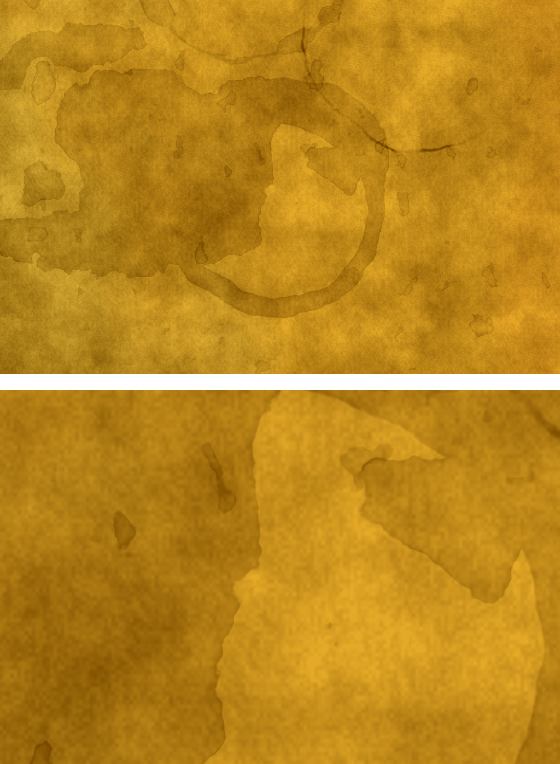
Top: the whole. Bottom: its middle third, enlarged.
This texture is drawn by a WebGL 1 fragment shader. Its source:

```glsl
precision highp float;
// Old ochre paper with a spreading coffee stain, cup rings and ragged drips.
uniform vec2 u_resolution;

float hash(vec2 p) {
  return fract(sin(dot(p, vec2(127.1, 311.7))) * 43758.5453);
}

float noise(vec2 p) {
  vec2 i = floor(p), f = fract(p);
  f = f * f * (3.0 - 2.0 * f);
  return mix(mix(hash(i), hash(i + vec2(1.0, 0.0)), f.x),
             mix(hash(i + vec2(0.0, 1.0)), hash(i + 1.0), f.x), f.y);
}

float fbm(vec2 p) {
  float sum = 0.0, amp = 0.5;
  for (int i = 0; i < 6; i++) {
    sum += amp * noise(p);
    p = mat2(1.6, 1.2, -1.2, 1.6) * p + 3.7;
    amp *= 0.5;
  }
  return sum;
}

float ellipse(vec2 p, vec2 r) {
  return (length(p / r) - 1.0) * min(r.x, r.y);
}

float roundBox(vec2 p, vec2 halfSize, float r) {
  vec2 d = abs(p) - halfSize + r;
  return length(max(d, 0.0)) + min(max(d.x, d.y), 0.0) - r;
}

float ring(vec2 p, float radius, float halfWidth) {
  return abs(length(p) - radius) - halfWidth;
}

// Darkening of a dried stain: flat fill, soft inner shade and a thin rim.
float stain(float d, float fill, float rim) {
  float inside = smoothstep(0.002, -0.002, d);
  float depth = min(d, 0.0);
  return inside * (fill + 0.08 * exp(depth / 0.04) + rim * exp(depth / 0.004));
}

// Small drips, at most one in each cell of a jittered grid.
float drips(vec2 p, float cell, float seed) {
  vec2 id = floor(p / cell);
  vec2 jitter = vec2(hash(id + seed), hash(id + seed + 5.3)) - 0.5;
  vec2 local = p - (id + 0.5 + 0.4 * jitter) * cell;
  float size = cell * (0.06 + 0.14 * pow(hash(id + seed + 8.1), 2.0));
  float present = step(0.68, hash(id + seed + 2.9));
  return present * stain(ellipse(local, size * vec2(0.85, 1.1)), 0.03, 0.34);
}

void main() {
  vec2 p = gl_FragCoord.xy / u_resolution.y;
  vec2 warp = vec2(fbm(p * 5.0), fbm(p * 5.0 + 19.0)) - 0.5;
  vec2 ragged = vec2(fbm(p * 16.0 + 4.0), fbm(p * 16.0 + 31.0)) - 0.5;
  vec2 loose = p + 0.24 * warp + 0.07 * ragged;
  vec2 tight = p + 0.06 * warp + 0.02 * ragged;
  float patches = fbm(p * 7.0 + 40.0);
  float mottle = fbm(p * 22.0 + 12.0) - 0.49;
  float broken = smoothstep(0.36, 0.6, fbm(p * 9.0 + 70.0));

  // Paper: broad clouds, mottling and pale worn patches.
  float tone = 0.69 + 0.5 * (fbm(p * 2.5 + 8.0) - 0.49);
  tone += 0.65 * (fbm(p * 11.0) - 0.49) + 0.45 * mottle;
  tone += 0.09 * smoothstep(0.5, 0.56, patches + 0.2 * mottle);
  vec2 cloud = p - vec2(1.16, 0.2);
  tone -= 0.14 * exp(-dot(cloud, cloud) / 0.03);
  tone -= 0.12 * smoothstep(0.12, 0.0, p.y) + 0.08 * smoothstep(0.1, 0.0, p.x);

  // Main spill, with a pale hollow on the left and a cup ring on the right.
  float spill = roundBox(loose - vec2(0.47, 0.53), vec2(0.27, 0.24), 0.1);
  spill = min(spill, roundBox(loose - vec2(0.12, 0.36), vec2(0.34, 0.07), 0.05));
  spill = min(spill, roundBox(loose - vec2(0.14, 0.85), vec2(0.23, 0.065), 0.05));
  spill = max(spill, -ellipse(loose - vec2(0.09, 0.62), vec2(0.11, 0.2)));
  vec2 cup = tight - vec2(0.74, 0.43);
  float upper = smoothstep(0.48, 0.66, p.y);
  float cupRing = ring(cup, 0.265 + 0.025 * upper, 0.025 + 0.04 * upper);
  spill = min(spill, cupRing);
  spill = min(spill, ellipse(loose - vec2(0.89, 0.53), vec2(0.09, 0.05)));
  tone -= stain(spill, 0.2, 0.04 + 0.2 * broken);
  float inSpill = smoothstep(0.0, -0.06, spill);
  vec2 core = (loose - vec2(0.65, 0.5)) / vec2(0.13, 0.17);
  tone -= inSpill * (0.2 * exp(-dot(core, core)) + 0.35 * (patches - 0.5));

  // Island of stain inside the hollow.
  float island = ellipse(loose - vec2(0.09, 0.53), vec2(0.06, 0.065));
  tone -= stain(island, 0.14, 0.16);

  // Ring cut off by the top edge.
  float topRing = ring(tight - vec2(0.645, 1.115), 0.275, 0.004 + 0.03 * broken);
  tone -= stain(topRing, 0.12, 0.3 * broken);

  // Large thin ring on the right, darkest at its lower left.
  vec2 wide = tight - vec2(1.12, 0.92);
  float line = abs(length(wide) - 0.325);
  float arc = smoothstep(0.1, -0.1, wide.y) * smoothstep(0.36, 0.05, wide.x);
  tone -= arc * (0.55 * broken + 0.15) * smoothstep(0.006, 0.001, line);
  tone -= (0.04 + 0.14 * arc) * broken * exp(-line * line / 0.0006);

  // Scattered drips and dark specks.
  vec2 rough = p + 0.09 * ragged + 0.03 * warp;
  tone -= drips(rough, 0.23, 3.0) + 0.8 * drips(rough + 0.07, 0.12, 17.0);
  tone -= 0.2 * smoothstep(0.85, 0.97, noise(p * 75.0)) * smoothstep(0.55, 0.65, patches);

  // Fine paper grain with a slight upright fibre.
  tone += 0.22 * (noise(p * vec2(310.0, 260.0)) - 0.5);
  tone += 0.15 * (noise(p * vec2(150.0, 90.0) + 9.0) - 0.5);

  vec3 color = mix(vec3(0.53, 0.34, 0.01), vec3(0.86, 0.635, 0.14), clamp(tone, -0.3, 1.1));
  float olive = smoothstep(0.95, 0.15, p.x + 0.4 * p.y + 0.8 * warp.x);
  float amber = smoothstep(1.25, 1.5, p.x + 0.3 * warp.y);
  color *= mix(vec3(1.0), vec3(0.97, 1.04, 1.4), olive);
  color *= mix(vec3(1.0), vec3(1.01, 0.97, 0.95), amber);
  gl_FragColor = vec4(clamp(color, 0.0, 1.0), 1.0);
}
```
